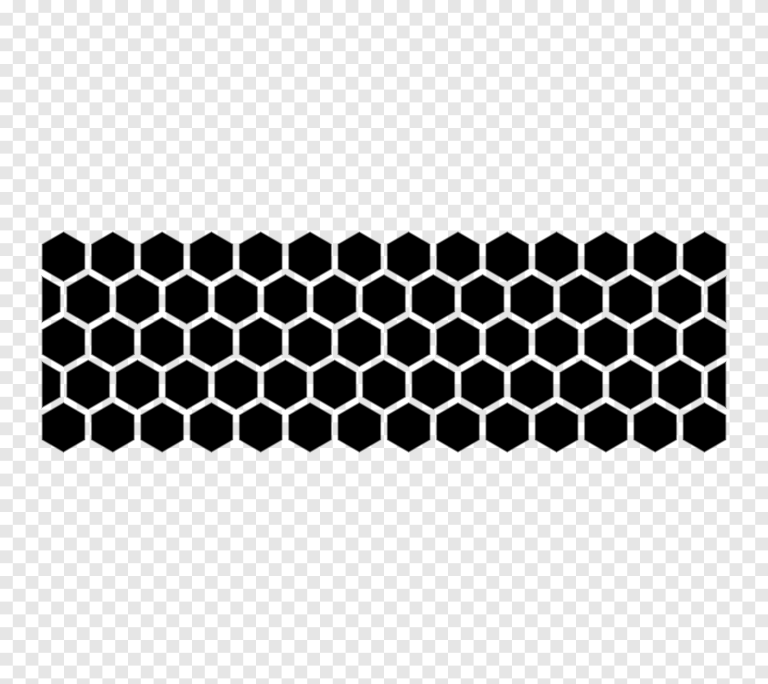
This pattern is drawn by a WebGL 1 fragment shader. Its source:

```glsl
precision highp float;
// A band of five staggered rows of black pointy-top hexagons on a pale checkerboard.
// Each row repeats one hexagon distance function; the band is trimmed straight at
// both sides, and the checks show through the gaps.

uniform vec2 u_resolution;

const float CHECK_SIZE = 1.0 / 60.0;     // in canvas widths
const float HEX_PITCH = 0.0642;          // centre to centre, in canvas widths
const float HEX_APOTHEM = 0.433;         // in pitches
const float ROW_STEP = 0.8660254;        // in pitches
const float BAND_HALF_WIDTH = 6.933;     // in pitches
const float EDGE_SOFTNESS = 0.0017;      // in canvas widths

const vec3 WHITE = vec3(1.0);
const vec3 CHECK_GREY = vec3(0.902);
const vec3 BLACK = vec3(0.0);

// Signed distance to a hexagon with upright left and right sides
float hexagonDistance(vec2 p, float apothem) {
  vec2 q = abs(p);
  return max(q.x, 0.5 * q.x + ROW_STEP * q.y) - apothem;
}

// Nearest hexagon among five rows, with even rows moved by half a pitch
float honeycombDistance(vec2 p, float apothem) {
  float nearest = 100.0;
  for (int i = -2; i <= 2; i++) {
    float row = float(i);
    float shift = 0.5 * (1.0 - mod(abs(row), 2.0));
    vec2 cell = vec2(fract(p.x - shift + 0.5) - 0.5, p.y - row * ROW_STEP);
    nearest = min(nearest, hexagonDistance(cell, apothem));
  }
  return nearest;
}

// Smoothed square wave: +1 on even cells, -1 on odd cells
vec2 squareWave(vec2 cell, float blur) {
  vec2 triangle = 0.5 - abs(mod(cell + 0.5, 2.0) - 1.0);
  // triangle is zero at each cell border and changes by one per cell
  return clamp(-triangle / blur, -1.0, 1.0) * -1.0;
}

// Checkerboard with grey where column plus row is odd
vec3 checkerboard(vec2 p, float size, float pixel) {
  vec2 wave = squareWave(p / size - 1.0, 0.5 * pixel / size);
  return mix(CHECK_GREY, WHITE, 0.5 + 0.5 * wave.x * wave.y);
}

void main() {
  float pixel = 1.0 / u_resolution.x;
  vec2 fromTopLeft = vec2(gl_FragCoord.x, u_resolution.y - gl_FragCoord.y) * pixel;
  vec2 centred = (gl_FragCoord.xy - 0.5 * u_resolution) * pixel;

  vec3 colour = checkerboard(fromTopLeft, CHECK_SIZE, pixel);

  // Honeycomb, trimmed at the ends of the band
  vec2 p = centred / HEX_PITCH;
  float hexes = honeycombDistance(p, HEX_APOTHEM);
  float band = max(hexes, abs(p.x) - BAND_HALF_WIDTH) * HEX_PITCH;
  float softness = max(EDGE_SOFTNESS, 0.7 * pixel);
  float ink = 1.0 - smoothstep(-softness, softness, band);

  gl_FragColor = vec4(mix(colour, BLACK, ink), 1.0);
}
```
